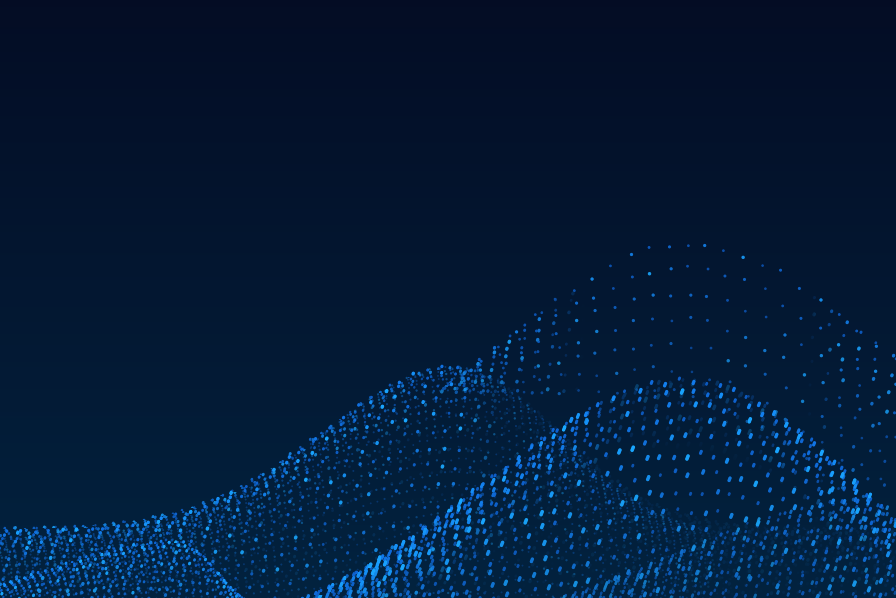
Reproduce this background procedurally as a Shadertoy shader.

```glsl
// Rolling waves of glowing blue dots under a dark navy gradient sky.
// Each wave is a sheet of dots: columns hang from a bell-shaped ridge down
// to a floor, and rows are spread between the two by a power curve.

#define SKY_TOP    vec3(0.014, 0.048, 0.142)
#define SKY_BOTTOM vec3(0.008, 0.134, 0.246)
#define DOT_BLUE   vec3(0.06, 0.43, 0.93)
#define DOT_CYAN   vec3(0.10, 0.66, 1.00)
#define JITTER     0.20
#define DOT_GAIN   1.1

float hash(vec2 p) {
    vec3 q = fract(p.xyx * vec3(0.1031, 0.1030, 0.0973));
    q += dot(q, q.yzx + 33.33);
    return fract((q.x + q.y) * q.z);
}

// Bell with separate left and right widths; peak = (x, y)
float ridge(float x, vec2 peak, vec2 widths, float base) {
    float d = x - peak.x;
    d /= d < 0.0 ? widths.x : widths.y;
    return base + (peak.y - base) * exp(-d * d);
}

// Floor level that falls away by drop toward the right
float ground(float x, vec2 levelDrop) {
    return levelDrop.x - levelDrop.y * smoothstep(1.10, 1.55, x);
}

float capsule(vec2 p, vec2 axis) {
    float h = clamp(dot(p, axis) / max(dot(axis, axis), 1e-6), -0.5, 0.5);
    return length(p - axis * h);
}

// grid = (column spacing, rows, row power, lean); dotShape = (radius, streak)
// Returns (coverage, coverage weighted by cyan tint)
vec2 sheet(vec2 p, vec2 peak, vec2 widths, float base, vec2 levelDrop,
           vec4 grid, vec2 dotShape) {
    float pixel = 1.0 / iResolution.y;
    float crest = ridge(p.x, peak, widths, base);
    float depth = (crest - p.y) / max(crest - ground(p.x, levelDrop), 0.01);
    float lean = grid.w * pow(clamp(depth, 0.0, 1.0), 1.0 / grid.z);
    float column = floor((p.x - lean) / grid.x);
    vec2 light = vec2(0.0);

    for (int c = -1; c <= 1; c++) {
        float id = column + float(c);
        float x = (id + 0.5) * grid.x;
        float top = ridge(x, peak, widths, base);
        float height = top - ground(x, levelDrop);
        if (height < 0.006) continue;

        // Find the rows on either side of this point
        float s = clamp((top - p.y) / height, 0.0, 1.0);
        float row = floor(pow(s, 1.0 / grid.z) * grid.y);
        for (int r = 0; r <= 1; r++) {
            float j = row + float(r);
            if (j > grid.y) continue;
            vec2 cell = vec2(id, j) + grid.y * 7.0;
            float t = j / grid.y;
            vec2 center = vec2(x + grid.w * t, top - height * pow(t, grid.z));
            vec2 wobble = vec2(hash(cell + 19.0), hash(cell + 47.0)) - 0.5;
            center += wobble * JITTER * vec2(grid.x, min(grid.x, height / grid.y) * 2.0);

            float tone = hash(cell + 83.0);
            vec2 axis = dotShape.y * vec2(0.35, 0.9) * (0.4 + tone);
            float d = capsule(p - center, axis);
            float radius = dotShape.x * (0.85 + 0.3 * tone);
            float cover = 1.0 - smoothstep(radius - 0.6 * pixel, radius + 0.6 * pixel, d);
            cover *= mix(0.65, 1.0, tone) * mix(1.0, 0.7, t);
            light = max(light, cover * vec2(1.0, tone * tone * tone));
        }
    }
    return light;
}

void mainImage(out vec4 fragColor, in vec2 fragCoord) {
    vec2 p = fragCoord / iResolution.y;
    vec3 color = mix(SKY_BOTTOM, SKY_TOP, clamp(p.y, 0.0, 1.0));

    // Far dome on the right, with a denser fringe down both flanks
    vec2 dome = sheet(p, vec2(1.152, 0.592), vec2(0.42), 0.20,
        vec2(0.345, 0.21), vec4(0.0315, 6.0, 1.0, 0.008), vec2(0.0025, 0.0));
    vec2 fringe = sheet(p, vec2(1.152, 0.588), vec2(0.425, 0.42), 0.20,
        vec2(0.345, 0.21), vec4(0.0255, 7.0, 1.2, -0.015), vec2(0.0025, 0.001));
    fringe *= 1.0 - smoothstep(0.90, 0.98, p.x) + smoothstep(1.34, 1.42, p.x);

    // Left slope: bright dots, a crest band, and a fine dim mesh
    vec2 slopePeak = vec2(0.76, 0.385), slopeWidths = vec2(0.31, 0.245);
    vec2 slope = sheet(p, slopePeak, slopeWidths, 0.11,
        vec2(-0.03, 0.0), vec4(0.0235, 14.0, 1.35, -0.05), vec2(0.0025, 0.001));
    vec2 slopeCrest = sheet(p, slopePeak, slopeWidths, 0.115,
        vec2(-0.03, 0.0), vec4(0.0165, 14.0, 2.0, 0.03), vec2(0.0021, 0.001));
    slopeCrest *= 1.0 - 0.8 * smoothstep(0.02, 0.11, ridge(p.x, slopePeak, slopeWidths, 0.11) - p.y);
    slope = max(slope, 0.8 * slopeCrest) * (1.0 - 0.9 * smoothstep(0.76, 0.86, p.x));
    vec2 mesh = sheet(p, slopePeak, slopeWidths, 0.10,
        vec2(-0.02, 0.0), vec4(0.0125, 22.0, 1.6, 0.02), vec2(0.0017, 0.0));
    mesh *= 0.42 * (1.0 - smoothstep(1.10, 1.25, p.x));

    // Bright central wave, with extra dots crowding its crest
    vec2 wavePeak = vec2(1.152, 0.363), waveWidths = vec2(0.49, 0.40);
    vec2 wave = sheet(p, wavePeak, waveWidths, -0.08,
        vec2(-0.06, 0.06), vec4(0.0225, 14.0, 1.2, 0.035), vec2(0.0026, 0.004));
    vec2 waveCrest = sheet(p, wavePeak, waveWidths, -0.08,
        vec2(-0.06, 0.06), vec4(0.0195, 15.0, 1.5, -0.02), vec2(0.0024, 0.004));
    waveCrest *= 1.0 - smoothstep(0.04, 0.13, ridge(p.x, wavePeak, waveWidths, -0.08) - p.y);
    waveCrest *= 0.25 + 0.75 * smoothstep(0.10, 0.20, abs(p.x - 1.152));

    // Low fine swells in both lower corners
    vec2 leftSwell = sheet(p, vec2(0.30, 0.095), vec2(0.30, 0.08), -0.02,
        vec2(-0.06, 0.0), vec4(0.0115, 12.0, 1.6, 0.03), vec2(0.0021, 0.001));
    vec2 rightSwell = 0.7 * sheet(p, vec2(1.42, 0.155), vec2(0.40), -0.045,
        vec2(-0.05, 0.0), vec4(0.018, 12.0, 1.2, -0.03), vec2(0.0021, 0.003));

    vec2 light = max(max(max(dome, fringe) * 0.85, max(slope, mesh)),
                     max(max(wave, waveCrest), max(leftSwell, rightSwell)));
    vec3 dotColor = mix(DOT_BLUE, DOT_CYAN, light.y / max(light.x, 0.001));
    color = mix(color, dotColor, clamp(light.x * DOT_GAIN, 0.0, 1.0));
    fragColor = vec4(color, 1.0);
}
```
